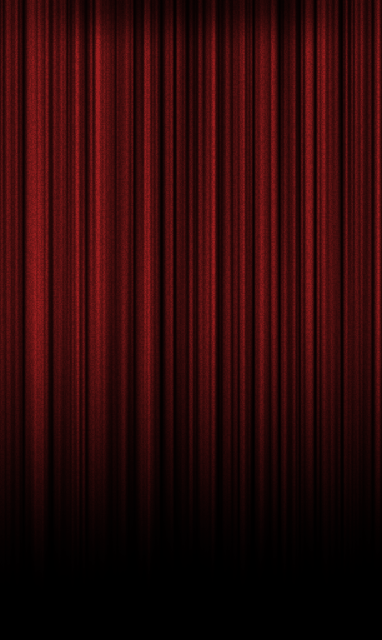
This texture is drawn by a Shadertoy shader. Its source:

```glsl
// Dark red pleated stage curtain, lit from above and fading to black at the floor
#define BASE_LEVEL 0.285
#define PLEAT_CONTRAST 0.86
#define SHEEN 0.10
#define GROOVE_WIDTH 0.0046
#define RIDGE_WIDTH 0.008
#define FADE_START 0.085
#define FADE_END 0.56
#define TOP_SHADE 0.60
#define GRAIN 0.26
#define WEAVE_CELLS vec2(306.0, 512.0)
#define CLOTH_COLOR vec3(1.0, 0.19, 0.195)

// Centres of the deep grooves and of the lit ridges, across the width
const float GROOVES[16] = float[16](0.062, 0.130, 0.226, 0.353, 0.422, 0.458, 0.515, 0.572,
                                    0.608, 0.664, 0.732, 0.785, 0.826, 0.895, 0.976, 1.000);
const float RIDGES[14] = float[14](0.028, 0.098, 0.165, 0.188, 0.252, 0.292, 0.395, 0.493,
                                   0.551, 0.632, 0.692, 0.770, 0.852, 0.937);

float hash(vec2 p) {
    vec3 q = fract(p.xyx * 0.1031);
    q += dot(q, q.yzx + 33.33);
    return fract((q.x + q.y) * q.z);
}

float valueNoise(vec2 p) {
    vec2 cell = floor(p), f = fract(p);
    f = f * f * (3.0 - 2.0 * f);
    return mix(mix(hash(cell), hash(cell + vec2(1, 0)), f.x),
               mix(hash(cell + vec2(0, 1)), hash(cell + vec2(1, 1)), f.x), f.y);
}

float bell(float distanceToCentre, float width) {
    float d = distanceToCentre / width;
    return exp(-d * d);
}

// Narrow pleats: three widths of stripe that drift slowly down the cloth
float finePleats(vec2 uv) {
    return 0.22 * valueNoise(vec2(uv.x * 61.0, uv.y * 0.7 + 3.0))
         + 0.46 * valueNoise(vec2(uv.x * 118.0 + 17.0, uv.y * 0.8 + 9.0))
         + 0.32 * valueNoise(vec2(uv.x * 205.0 + 41.0, uv.y * 1.1 + 21.0));
}

float pleatLight(vec2 uv) {
    float light = BASE_LEVEL + PLEAT_CONTRAST * (finePleats(uv) - 0.5);

    // Lit ridges, each with its own strength and height of glow
    for (int i = 0; i < 14; i++) {
        float strength = mix(0.55, 1.0, hash(vec2(i, 7)));
        float glow = 0.65 + 0.5 * valueNoise(vec2(float(i) * 3.0, uv.y * 3.0));
        light += SHEEN * strength * glow * bell(uv.x - RIDGES[i], RIDGE_WIDTH);
    }
    light = max(light, 0.02);

    // Deep grooves
    for (int i = 0; i < 16; i++) {
        float depth = mix(0.55, 0.9, hash(vec2(i, 31)));
        light *= 1.0 - depth * bell(uv.x - GROOVES[i], GROOVE_WIDTH);
    }
    return light;
}

// Vertical lighting: shaded valance, bright upper body, ragged fade to the floor
float stageLight(vec2 uv) {
    float ragged = 0.05 * (valueNoise(vec2(uv.x * 90.0, 2.0)) - 0.5);
    float fade = smoothstep(FADE_START, FADE_END, uv.y + ragged * (1.0 - uv.y));
    float valance = smoothstep(0.91, 1.0, uv.y);
    float centre = smoothstep(0.05, 0.25, uv.x) * (1.0 - smoothstep(0.75, 0.95, uv.x));
    float glow = 1.0 + 0.08 * bell(uv.y - 0.6, 0.2);
    return fade * glow * (1.0 - TOP_SHADE * valance * mix(0.45, 1.0, centre));
}

void mainImage(out vec4 fragColor, in vec2 fragCoord) {
    vec2 uv = fragCoord / iResolution.xy;

    // Average across the pixel so thin pleats stay smooth
    float light = 0.0;
    for (int i = 0; i < 3; i++) {
        float offset = (float(i) - 1.0) / (3.0 * iResolution.x);
        light += pleatLight(uv + vec2(offset, 0.0)) / 3.0;
    }
    light *= stageLight(uv);

    // Woven grain
    light *= 1.0 + GRAIN * (hash(floor(uv * WEAVE_CELLS)) - 0.5);

    fragColor = vec4(CLOTH_COLOR * clamp(light, 0.0, 0.6), 1.0);
}
```
